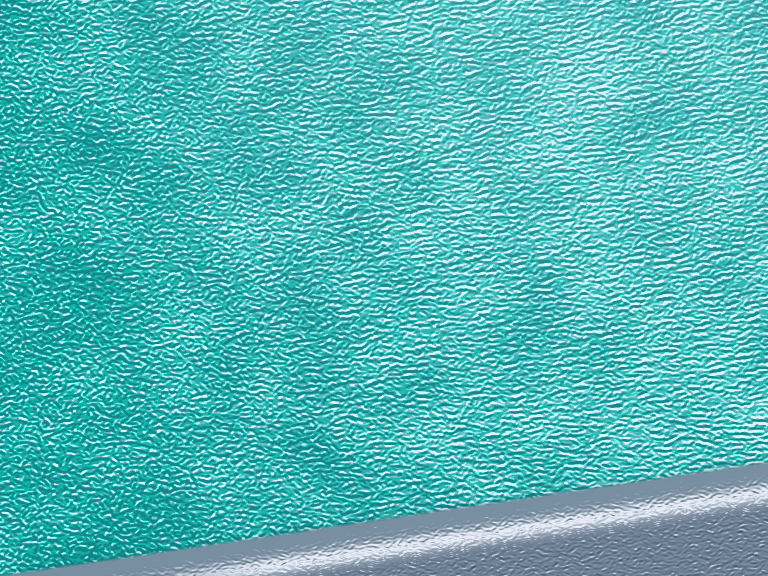
Give the GLSL for this texture, as a Shadertoy shader.

```glsl
// Grain: cell sizes in canvas heights, waves per cell, spread of directions
const vec2  COARSE_CELL = vec2(0.021, 0.0135);
const vec2  FINE_CELL   = vec2(0.0105, 0.0085);
const float COARSE_WAVES = 1.25;
const float FINE_WAVES   = 1.0;
const float SPREAD_MATT  = 1.3;
const float SPREAD_GLOSS = 0.7;
const float PATCH_SCALE  = 9.0;
const float PATCH_DEPTH  = 0.16;

// Trim along the lower edge
const float TRIM_SLOPE  = 0.148;
const float TRIM_SOFT   = 0.004;
const float SHINE_DEPTH = 0.053;
const float SHINE_WIDTH = 0.014;

// Colours
const vec3 DEEP_TEAL  = vec3(0.08, 0.52, 0.54);
const vec3 TEAL       = vec3(0.15, 0.71, 0.69);
const vec3 GREEN_TEAL = vec3(0.06, 0.70, 0.66);
const vec3 GREY_TEAL  = vec3(0.42, 0.72, 0.77);
const vec3 PALE_AQUA  = vec3(0.46, 0.90, 0.89);
const vec3 GLINT      = vec3(0.84, 0.96, 0.99);
const vec3 TRIM_LIGHT = vec3(0.47, 0.56, 0.63);
const vec3 TRIM_DARK  = vec3(0.43, 0.50, 0.58);
const vec3 TRIM_SHINE = vec3(0.91, 0.93, 0.97);

const float TAU = 6.2832;

vec3 hash3(vec2 cell) {
    vec3 q = fract(cell.xyx * vec3(0.1031, 0.1030, 0.0973));
    q += dot(q, q.yxz + 33.33);
    return fract((q.xxy + q.yzz) * q.zyx);
}

// Cellular wave noise: each cell holds one short wave packet; deviation near 1
float ripples(vec2 q, float waves, float tilt, float spread) {
    vec2 base = floor(q);
    float sum = 0.0;
    for (int j = -1; j <= 1; j++) {
        for (int i = -1; i <= 1; i++) {
            vec2 cell = base + vec2(i, j);
            vec3 rnd = hash3(cell + 17.0);
            vec2 d = q - cell - rnd.xy;
            float fade = max(0.0, 1.0 - dot(d, d));
            float angle = tilt + spread * (fract(rnd.z * 7.31) - 0.5);
            float along = dot(d, vec2(-sin(angle), cos(angle)));
            sum += fade * fade * cos(TAU * (waves * along + rnd.z));
        }
    }
    return sum * 1.8;
}

// Embossed sheet, matt at the left and glossy at the upper right
vec3 leather(vec2 p) {
    float gloss = smoothstep(-0.1, 1.05, p.x + 0.25 * (p.y - 0.5));
    float tilt = 0.04 + 0.3 * p.x * p.y;
    float spread = mix(SPREAD_MATT, SPREAD_GLOSS, gloss);
    float coarse = ripples(p / COARSE_CELL, COARSE_WAVES, tilt, spread);
    float fine = ripples(p / FINE_CELL + 40.0, FINE_WAVES, tilt, spread + 1.0);
    float cloud = ripples(p * PATCH_SCALE + 5.0, 0.4, 1.2, 3.0);
    float height = coarse * mix(0.5, 0.78, gloss) + fine * mix(0.65, 0.6, gloss);
    height += mix(-0.32, 0.24, gloss) + PATCH_DEPTH * cloud;

    vec3 body = mix(GREEN_TEAL, TEAL, smoothstep(0.0, 0.6, gloss));
    vec3 col = mix(DEEP_TEAL, body, smoothstep(-0.95, -0.15, height));
    vec3 slope = mix(PALE_AQUA, GREY_TEAL, smoothstep(-0.25, 0.35, 0.4 * coarse - fine));
    col = mix(col, slope, smoothstep(0.12, 0.55, height));
    col = mix(col, GLINT, smoothstep(0.8, 1.45, height));

    // Broad veil of reflected light
    return mix(col, GLINT, 0.16 * gloss * smoothstep(0.15, 1.0, p.y));
}

// Grey rail with a grainy line of light
vec3 trim(vec2 p, float depth) {
    float grain = ripples(p / (FINE_CELL * 0.9), FINE_WAVES, 0.15, SPREAD_MATT);
    float rough = smoothstep(0.02, 0.05, depth);
    vec3 col = mix(TRIM_LIGHT, TRIM_DARK, smoothstep(0.015, 0.08, depth));
    col += 0.05 * grain * rough;
    col = mix(col, TRIM_SHINE, 0.5 * rough * smoothstep(1.3, 2.2, grain));

    float offset = (depth - SHINE_DEPTH) / SHINE_WIDTH + 0.4 * grain;
    float shine = exp(-offset * offset) * smoothstep(0.1, 0.5, p.x);
    return mix(col, TRIM_SHINE, shine);
}

void mainImage(out vec4 fragColor, in vec2 fragCoord) {
    vec2 p = fragCoord / iResolution.y;
    float depth = TRIM_SLOPE * p.x - p.y;

    // Sheet darkens slightly where it meets the rail
    vec3 sheet = leather(p) * (1.0 - 0.12 * exp(-abs(depth) / 0.008));
    float soft = max(TRIM_SOFT, 1.0 / iResolution.y);
    vec3 col = mix(sheet, trim(p, depth), smoothstep(-soft, soft, depth));
    fragColor = vec4(clamp(col, 0.0, 1.0), 1.0);
}
```
